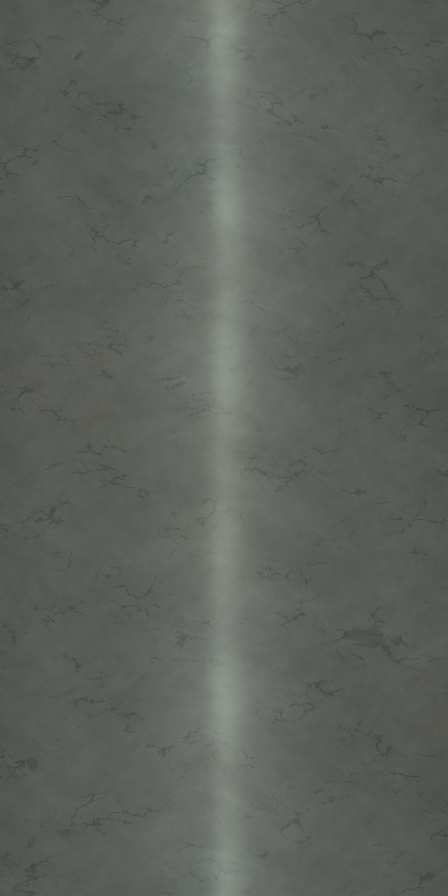
This texture is drawn by a WebGL 1 fragment shader. Its source:

```glsl
precision highp float;
uniform vec2 u_resolution;

#define BASE_COLOR vec3(0.345, 0.357, 0.336)
#define GLOW_TINT vec3(0.94, 1.03, 0.96)
#define BEAM_X 0.5
#define CORE_WIDTH 0.028
#define CORE_GAIN 0.10
#define HALO_WIDTH 0.115
#define HALO_GAIN 0.082
#define PULSE_SPACING 0.367
#define CLOUD_GAIN 0.018
#define GRAIN_GAIN 0.012
#define CRACK_GAIN 0.055

vec2 hash2(vec2 cell) {
  vec2 q = vec2(dot(cell, vec2(127.1, 311.7)), dot(cell, vec2(269.5, 183.3)));
  return fract(sin(q) * 43758.5);
}

// Distances to the nearest and second nearest cell points
vec2 cellular(vec2 p) {
  vec2 base = floor(p);
  vec2 f = p - base;
  vec2 nearest = vec2(8.0);
  for (int j = -1; j <= 1; j++) {
    for (int i = -1; i <= 1; i++) {
      vec2 offset = vec2(float(i), float(j));
      float d = length(offset + hash2(base + offset) - f);
      if (d < nearest.x) nearest = vec2(d, nearest.x);
      else nearest.y = min(nearest.y, d);
    }
  }
  return nearest;
}

// Rotated, self-warping sine octaves, roughly -1 to 1
float layeredSines(vec2 p) {
  float sum = 0.0;
  float amp = 0.5;
  for (int i = 0; i < 6; i++) {
    p += 0.65 * sin(p.yx * 1.3 + vec2(1.7, 4.1));
    sum += amp * sin(p.x + 0.6) * cos(p.y - 1.1);
    p = mat2(1.36, 1.14, -1.14, 1.36) * p + vec2(3.7, 1.9);
    amp *= 0.68;
  }
  return sum;
}

float bell(float x, float width) {
  return exp(-x * x / (2.0 * width * width));
}

// Thin broken veins along cell borders, kept only inside patches
float cracks(vec2 p, vec2 scale, float threshold) {
  vec2 warp = vec2(layeredSines(p * 24.0), layeredSines(p * 27.0 + 9.0));
  vec2 d = cellular(p * scale + 0.4 * warp);
  float vein = 1.0 - smoothstep(0.01, 0.13, d.y - d.x);
  float patchMask = layeredSines(p * vec2(15.0, 24.0) + scale);
  return vein * smoothstep(threshold, threshold + 0.4, patchMask);
}

void main() {
  // Width spans one unit; height is in the same units
  vec2 p = gl_FragCoord.xy / u_resolution.x;
  float fromTop = u_resolution.y / u_resolution.x - p.y;

  // Mottled surface with horizontal smears and fine grain
  float clouds = layeredSines(p * vec2(5.5, 7.0) + 2.0);
  float smears = layeredSines(p * vec2(9.0, 28.0) + 11.0);
  float grain = layeredSines(p * 62.0) + 0.7 * (cellular(p * 75.0).x - 0.5);
  float tone = CLOUD_GAIN * (clouds + 0.5 * smears) + GRAIN_GAIN * grain;

  // Vertical beam: narrow pulsing core inside a broad halo
  float x = p.x - BEAM_X + 0.004 * sin(fromTop * 5.0 + 1.2) + 0.002 * smears;
  float pulse = cos(6.2832 * (fromTop - 0.09) / PULSE_SPACING);
  float coreWidth = CORE_WIDTH * (x < 0.0 ? 0.85 : 1.15);
  float core = bell(x, coreWidth) * (0.92 + 0.2 * pulse + 0.12 * clouds);
  float halo = bell(x, HALO_WIDTH) * (1.0 + 0.1 * pulse + 0.13 * smears);
  float glow = CORE_GAIN * core + HALO_GAIN * halo;

  // Dark hairline wear and small pits
  float wear = cracks(p, vec2(13.0, 25.0), 0.15);
  wear += 0.6 * cracks(p + 3.1, vec2(27.0, 42.0), 0.25);
  wear *= 1.0 - 0.5 * bell(x, coreWidth);

  // Slight cool and warm drift, darker outer edges
  float drift = layeredSines(p * 4.0 + 6.0);
  vec3 color = BASE_COLOR + tone + glow * GLOW_TINT;
  color += 0.006 * drift * vec3(-1.0, 0.2, 0.5);
  color -= CRACK_GAIN * wear * vec3(1.0, 0.95, 0.95);
  color -= 0.018 * smoothstep(0.38, 0.5, abs(p.x - 0.5));

  gl_FragColor = vec4(clamp(color, 0.0, 1.0), 1.0);
}
```
